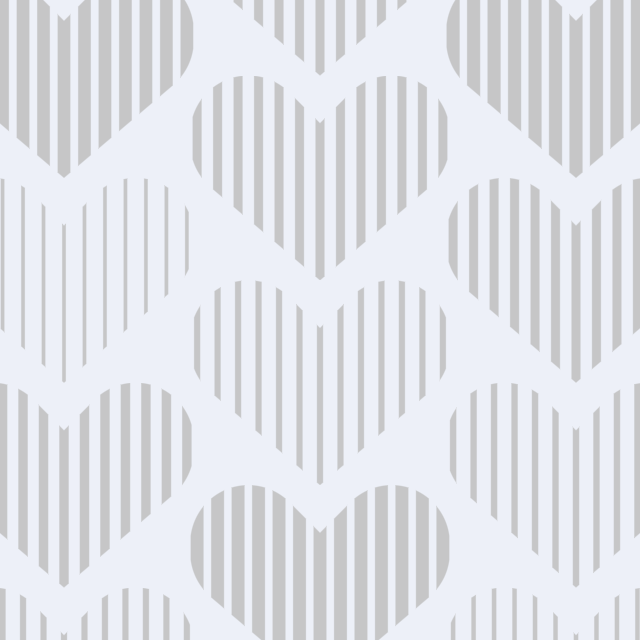
Give the GLSL for this pattern, as a Shadertoy shader.

```glsl
// Staggered columns of grey hearts, each cut from vertical stripes of its own width.

const vec3  PAPER        = vec3(0.930, 0.941, 0.972);
const vec3  INK          = vec3(0.775, 0.778, 0.782);
const vec2  CELL         = vec2(0.4, 0.32);      // column spacing, heart height
const vec2  FIRST_TIP    = vec2(0.1, -0.238);    // tip of the lowest heart, first column
const float STRIPE_PITCH = 0.032;
const float SOFTNESS     = 0.0013;               // half width of the edge blend

// Heart, measured from its tip
const vec2  LOBE         = vec2(0.112, 0.2220);  // centre of the right lobe
const float LOBE_RADIUS  = 0.0908;
const float LOBE_STRETCH = 0.0072;               // half length of its straight side
const float NOTCH_HEIGHT = 0.2456;
const float SIDE_SLOPE   = 0.85;

// Stripe width as a share of the pitch: one row per column, bottom to top
const int COLUMNS = 3;
const int ROWS = 4;
const float STRIPE_FILL[COLUMNS * ROWS] = float[](
    0.30, 0.46, 0.18, 0.62,
    0.63, 0.30, 0.44, 0.44,
    0.22, 0.31, 0.44, 0.64);

// Signed distance to a heart whose tip is at the origin
float heartDistance(vec2 p) {
    p.x = abs(p.x);
    vec2 fromLobe = p - LOBE;

    // Rounded lobe
    vec2 core = vec2(fromLobe.x, max(abs(fromLobe.y) - LOBE_STRETCH, 0.0));
    float lobe = length(core) - LOBE_RADIUS;

    // Straight body between notch and tip, ending inside the lobe
    float notch = (p.y - p.x - NOTCH_HEIGHT) * inversesqrt(2.0);
    float side = (SIDE_SLOPE * p.x - p.y) * inversesqrt(1.0 + SIDE_SLOPE * SIDE_SLOPE);
    float inner = dot(fromLobe, vec2(0.768, 0.640));
    return min(lobe, max(max(notch, side), inner));
}

// Signed distance to vertical stripes, one of them centred on x = 0
float stripeDistance(float x, float fill) {
    float offset = abs(fract(x / STRIPE_PITCH + 0.5) - 0.5);
    return (offset - 0.5 * fill) * STRIPE_PITCH;
}

float stripeFill(float column, float row) {
    int c = int(mod(column, float(COLUMNS)));
    int r = int(mod(row, float(ROWS)));
    return STRIPE_FILL[c * ROWS + r];
}

void mainImage(out vec4 fragColor, in vec2 fragCoord) {
    vec2 uv = fragCoord / iResolution.y;
    float blend = max(SOFTNESS, 0.7 / iResolution.y);
    float nearest = floor((uv.x - FIRST_TIP.x) / CELL.x + 0.5);

    // Lobes reach slightly past their column, so visit both neighbours
    float ink = 0.0;
    for (int i = -1; i <= 1; i++) {
        float column = nearest + float(i);
        vec2 p = uv - FIRST_TIP;
        p.x -= column * CELL.x;
        p.y -= 0.5 * CELL.y * mod(column, 2.0);
        float row = floor(p.y / CELL.y);
        p.y -= row * CELL.y;

        float d = max(heartDistance(p), stripeDistance(p.x, stripeFill(column, row)));
        ink = max(ink, 1.0 - smoothstep(-blend, blend, d));
    }

    fragColor = vec4(mix(PAPER, INK, ink), 1.0);
}
```
